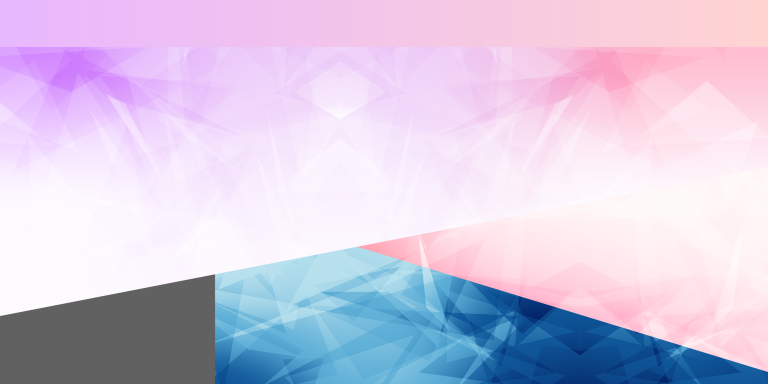
Write a WebGL 1 fragment shader that draws this background.

```glsl
precision highp float;
uniform vec2 u_resolution;

#define FACETS 48
#define BAND_Y 0.8776
#define GREY_X 0.56
#define RISE_START 0.177
#define RISE_SLOPE 0.194
#define WEDGE_TIP vec2(0.932, 0.357)
#define WEDGE_SLOPE -0.305
#define UPPER_AXIS 0.886
#define LOWER_AXIS 1.51
#define FACET_TONE 0.17

vec3 hash3(float n) {
  return fract(sin(vec3(n, n + 17.3, n + 41.7) * vec3(12.99, 78.23, 39.35)) * 4375.85);
}

// Step that is smoothed over about one pixel
float cover(float d) {
  float px = 1.0 / u_resolution.y;
  return smoothstep(-0.7 * px, 0.7 * px, d);
}

float side(vec2 p, vec2 a, vec2 b) {
  vec2 d = b - a;
  return dot(p - a, vec2(-d.y, d.x)) / length(d);
}

// Translucent triangle, strongest at corner a
float facet(vec2 p, vec2 a, vec2 b, vec2 c) {
  float turn = sign(side(c, a, b));
  float inside = min(min(turn * side(p, a, b), turn * side(p, b, c)), turn * side(p, c, a));
  float reach = max(length(b - a), length(c - a));
  return cover(inside) * mix(1.0, 0.4, clamp(length(p - a) / reach, 0.0, 1.0));
}

// Sum of scattered facets: positive is deeper, negative is paler
float scatter(vec2 p, float seed) {
  float tone = 0.0;
  for (int i = 0; i < FACETS; i++) {
    float n = float(i) + seed;
    vec3 place = hash3(n * 1.37);
    vec3 shape = hash3(n * 2.11 + 5.0);
    float angle = place.z * 6.283;
    vec2 along = vec2(cos(angle), sin(angle));
    vec2 across = vec2(-along.y, along.x);
    vec2 center = place.xy * vec2(1.2, 1.0);
    float size = mix(0.14, 0.42, shape.x);
    // Every fourth facet is a slim pale shard
    float slim = 1.0 - step(0.5, mod(float(i), 4.0));
    float width = size * mix(1.0, 0.25, slim);
    vec2 a = center + along * size;
    vec2 b = center - along * size * 0.6 + across * width * mix(0.3, 0.9, shape.y);
    vec2 c = center - along * size * shape.z - across * width * 0.5;
    float weight = mod(float(i), 2.0) * 2.0 - 1.0 - 0.2 * slim;
    tone += weight * facet(p, a, b, c);
  }
  return tone * FACET_TONE;
}

// Mirrored crystal of the upper field
float upperTone(vec2 p) {
  vec2 q = vec2(abs(p.x - UPPER_AXIS), p.y);
  float tone = scatter(q * 1.25 - vec2(0.0, 0.3), 3.0);
  tone += 0.28 * facet(q, vec2(0.26, 0.648), vec2(0.73, 0.878), vec2(0.61, 0.747));
  tone += 0.22 * facet(q, vec2(0.70, 0.76), vec2(0.50, 0.878), vec2(0.95, 0.85));
  tone -= 0.45 * facet(q, vec2(0.0, 0.69), vec2(0.12, 0.76), vec2(0.0, 0.84));
  tone -= 0.25 * facet(q, vec2(0.0, 0.64), vec2(0.18, 0.50), vec2(0.0, 0.50));
  tone -= 0.40 * facet(q, vec2(0.61, 0.755), vec2(0.455, 0.52), vec2(0.56, 0.73));
  tone -= 0.25 * facet(q, vec2(0.19, 0.71), vec2(0.11, 0.38), vec2(0.16, 0.50));
  tone -= 0.30 * facet(q, vec2(0.955, 0.79), vec2(0.75, 0.62), vec2(1.12, 0.64));
  return tone;
}

// Mirrored crystal shared by the blue field and the pink wedge
float lowerTone(vec2 p) {
  vec2 q = vec2(abs(p.x - LOWER_AXIS), p.y);
  float tone = scatter(q * vec2(1.1, 1.6), 47.0);
  tone += 0.22 * facet(q, vec2(0.0, 0.075), vec2(0.24, 0.24), vec2(0.0, 0.20));
  tone += 0.25 * facet(q, vec2(0.68, 0.24), vec2(0.34, 0.13), vec2(0.50, 0.24));
  tone += 0.25 * facet(q, vec2(0.0, 0.32), vec2(0.13, 0.25), vec2(0.0, 0.22));
  tone += 0.25 * facet(q, vec2(0.15, 0.13), vec2(0.30, 0.28), vec2(0.02, 0.24));
  tone += 0.25 * facet(q, vec2(0.42, 0.03), vec2(0.30, 0.12), vec2(0.20, 0.0));
  tone -= 0.45 * facet(q, vec2(0.42, 0.39), vec2(0.34, 0.14), vec2(0.40, 0.20));
  return tone;
}

vec3 upperField(vec2 p) {
  vec3 hue = mix(vec3(0.82, 0.52, 1.0), vec3(0.87, 0.64, 0.95), smoothstep(0.0, 0.9, p.x));
  hue = mix(hue, vec3(1.0, 0.66, 0.76), smoothstep(1.0, 1.75, p.x));
  float middle = 1.0 - smoothstep(0.15, 0.85, abs(p.x - UPPER_AXIS));
  float edge = 0.8 * smoothstep(0.42, 0.95, p.y);
  float depth = mix(edge, 0.04 + 0.4 * smoothstep(0.3, 0.95, p.y), middle);
  depth += upperTone(p) * (0.1 + 1.15 * depth);
  return mix(vec3(0.995, 0.985, 1.0), hue, clamp(depth, 0.0, 1.1));
}

vec3 blueField(vec2 p, float tone) {
  float corner = (1.0 - smoothstep(0.0, 0.3, p.y)) * (1.0 - smoothstep(0.56, 0.95, p.x));
  float depth = 0.42 + 0.48 * smoothstep(1.0, 1.4, p.x) - 1.25 * p.y + 0.25 * corner + 0.7 * tone;
  vec3 color = mix(vec3(0.72, 0.88, 0.93), vec3(0.36, 0.68, 0.84), smoothstep(0.0, 0.42, depth));
  color = mix(color, vec3(0.06, 0.34, 0.60), smoothstep(0.38, 0.78, depth));
  return mix(color, vec3(0.0, 0.10, 0.36), smoothstep(0.75, 1.15, depth));
}

vec3 pinkWedge(vec2 p, float height, float tone) {
  float tip = 1.0 - smoothstep(0.93, 1.3, p.x);
  float depth = 0.56 * exp(-7.0 * max(height, 0.0)) + 0.28 * tip;
  depth += tone * (0.14 + 1.5 * depth);
  vec3 hue = mix(vec3(1.0, 0.66, 0.77), vec3(1.0, 0.64, 0.70), tip);
  return mix(vec3(1.0, 0.98, 0.98), hue, clamp(depth, 0.0, 1.1));
}

void main() {
  vec2 p = gl_FragCoord.xy / u_resolution * vec2(2.0, 1.0);
  float rise = p.y - RISE_START - RISE_SLOPE * p.x;
  float wedge = p.y - WEDGE_TIP.y - WEDGE_SLOPE * (p.x - WEDGE_TIP.x);
  float tone = lowerTone(p);

  // Lower panels, then the upper field and the top band
  vec3 color = mix(blueField(p, tone), pinkWedge(p, wedge, tone), cover(wedge));
  color = mix(vec3(0.38), color, cover(p.x - GREY_X));
  color = mix(color, upperField(p), cover(rise));
  vec3 band = mix(vec3(0.91, 0.72, 1.0), vec3(1.0, 0.83, 0.82), p.x * 0.5);
  gl_FragColor = vec4(mix(color, band, cover(p.y - BAND_Y)), 1.0);
}
```
